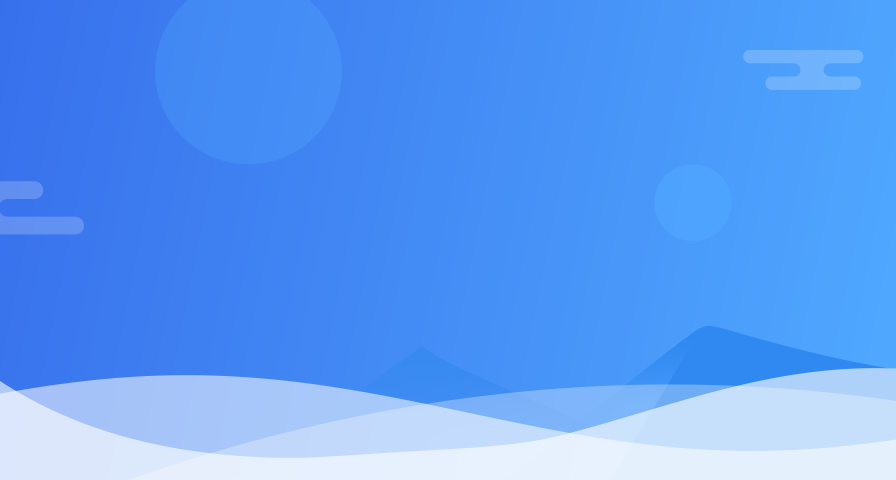
Write a Shadertoy shader that draws this background.

```glsl
// Calm blue landscape: a slanted sky gradient with two pale discs and two
// pill-shaped clouds, two faded mountains, and three translucent white waves.
// Everything is a distance or height function on a grid scaled to the canvas.

#define GRID vec2(768.0, 412.0)
#define SKY_LEFT vec3(0.218, 0.440, 0.925)
#define SKY_RIGHT vec3(0.315, 0.665, 1.000)
#define SKY_TILT 0.2
#define DISC_COLOR vec3(0.310, 0.660, 1.000)
#define FAR_PEAK_COLOR vec3(0.215, 0.540, 0.940)
#define NEAR_PEAK_COLOR vec3(0.188, 0.537, 0.941)
#define CLOUD_ALPHA 0.20
#define LEFT_WAVE_ALPHA 0.54
#define MIDDLE_WAVE_ALPHA 0.30
#define RIGHT_WAVE_ALPHA 0.61

const float PI = 3.14159265;
const vec3 WHITE = vec3(1.0);

// Coverage of a shape from its signed distance (negative inside)
float cover(float d) {
    return clamp(0.5 - d * iResolution.y / GRID.y, 0.0, 1.0);
}

// Horizontal pill whose outer ends lie at span.x and span.y
float pill(vec2 p, vec2 span, float y, float r) {
    float nearestX = clamp(p.x, span.x + r, span.y - r);
    return length(p - vec2(nearestX, y)) - r;
}

// Two pills joined by a neck with hollow round sides
float cloud(vec2 p, float y, float r, vec2 top, vec2 neck, vec2 bottom) {
    float rows = min(pill(p, top, y + 2.0 * r, r), pill(p, bottom, y - 2.0 * r, r));
    vec2 sides = neck + vec2(-r, r);
    float box = max(max(sides.x - p.x, p.x - sides.y), abs(p.y - y) - 2.0 * r);
    float hollows = min(length(p - vec2(sides.x, y)), length(p - vec2(sides.y, y))) - r;
    return min(rows, max(box, -hollows));
}

// Mountain outlines
float farPeak(float x) {
    float d = x - 362.0;
    float rightDrop = 0.44 * d + 5.0 * (1.0 - exp(-max(d, 0.0) / 12.0));
    return 115.0 - (d < 0.0 ? -0.71 * d : rightDrop);
}

float nearPeak(float x) {
    float d = x - 607.0;
    float rise = 138.0 + 0.79 * d;
    float fall = 135.0 - 0.33 * d + 0.0005 * d * d;
    return 0.5 * (rise + fall - length(vec2(rise - fall, 8.0)));
}

// Wave outlines
float leftWave(float x) {
    return 57.5 + 32.5 * cos(PI * (x - 160.0) / 485.0);
}

float middleWave(float x) {
    float u = (x - 575.0) / 465.0;
    return 82.0 - 82.0 * u * u;
}

float rightWave(float x) {
    float u = (x - 250.0) / 250.0;
    float bowl = 19.0 + 50.0 * u * u + 16.0 * u * u * u * u;
    float swell = 58.0 - 38.0 * cos(PI * (x - 350.0) / 400.0);
    return mix(bowl, swell, smoothstep(250.0, 480.0, x));
}

void mainImage(out vec4 fragColor, in vec2 fragCoord) {
    vec2 p = fragCoord / iResolution.xy * GRID;

    // Sky
    float t = (p.x + SKY_TILT * (GRID.y - p.y)) / (GRID.x + SKY_TILT * GRID.y);
    vec3 color = mix(SKY_LEFT, SKY_RIGHT, t);

    // Discs
    float bigDisc = length(p - vec2(213.0, 351.0)) - 80.0;
    float smallDisc = length(p - vec2(594.0, 238.0)) - 33.0;
    color = mix(color, DISC_COLOR, 0.30 * cover(bigDisc));
    color = mix(color, DISC_COLOR, 0.60 * cover(smallDisc));

    // Clouds
    float leftCloud = cloud(p, 233.6, 7.6, vec2(-90.0, 37.0),
                            vec2(-40.0, -1.0), vec2(-70.0, 72.0));
    float rightCloud = cloud(p, 352.0, 5.7, vec2(637.0, 740.0),
                             vec2(686.0, 706.0), vec2(656.0, 738.0));
    color = mix(color, WHITE, CLOUD_ALPHA * cover(min(leftCloud, rightCloud)));

    // Mountains, the near one with a fading left face
    float farFade = mix(0.1, 0.9, smoothstep(35.0, 110.0, p.y));
    color = mix(color, FAR_PEAK_COLOR, farFade * cover(p.y - farPeak(p.x)));
    float ridgeX = 600.0 - 0.6 * (128.0 - p.y);
    float faceFade = mix(0.15, 1.0, smoothstep(55.0, 128.0, p.y));
    float nearFade = mix(1.0, faceFade, cover(p.x - ridgeX));
    color = mix(color, NEAR_PEAK_COLOR, nearFade * cover(p.y - nearPeak(p.x)));

    // Waves
    color = mix(color, WHITE, MIDDLE_WAVE_ALPHA * cover(p.y - middleWave(p.x)));
    color = mix(color, WHITE, LEFT_WAVE_ALPHA * cover(p.y - leftWave(p.x)));
    color = mix(color, WHITE, RIGHT_WAVE_ALPHA * cover(p.y - rightWave(p.x)));

    fragColor = vec4(color, 1.0);
}
```
